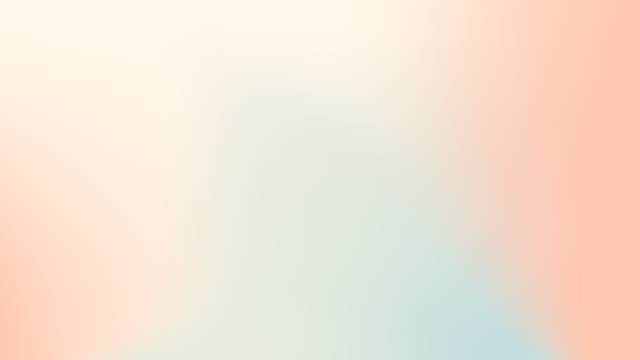
Reproduce this background procedurally as a Shadertoy shader.

```glsl
// Soft pastel mesh gradient: cream above, peach at both sides, sage and aqua below.
// Each colour is laid over the last through a curved smoothstep edge
// or a tilted gaussian glow, all placed in canvas units.

#define CREAM  vec3(1.000, 0.972, 0.920)
#define PEACH  vec3(1.000, 0.780, 0.685)
#define SAGE   vec3(0.908, 0.925, 0.873)
#define AQUA   vec3(0.770, 0.868, 0.868)
#define SILVER vec3(0.880, 0.885, 0.875)
#define BLUSH  vec3(1.000, 0.805, 0.785)
#define LEFT_FALLOFF 4.5
#define GRAIN 0.004

// Gaussian ellipse; size.x runs along the tilt, size.y across it
float glow(vec2 p, vec2 center, float tilt, vec2 size) {
    float c = cos(tilt), s = sin(tilt);
    vec2 d = p - center;
    vec2 q = vec2(c * d.x + s * d.y, c * d.y - s * d.x) / size;
    return exp(-dot(q, q));
}

vec2 hashGradient(vec2 cell) {
    float angle = 6.2832 * fract(sin(dot(cell, vec2(127.1, 311.7))) * 43758.5);
    return vec2(cos(angle), sin(angle));
}

float gradientNoise(vec2 p) {
    vec2 i = floor(p), f = fract(p);
    vec2 u = f * f * (3.0 - 2.0 * f);
    vec2 e = vec2(0.0, 1.0);
    float low = mix(dot(hashGradient(i), f),
                    dot(hashGradient(i + e.yx), f - e.yx), u.x);
    float high = mix(dot(hashGradient(i + e.xy), f - e.xy),
                     dot(hashGradient(i + e.yy), f - e.yy), u.x);
    return mix(low, high, u.y);
}

void mainImage(out vec4 fragColor, in vec2 fragCoord) {
    vec2 uv = fragCoord / iResolution.xy;
    vec2 p = fragCoord / iResolution.y;
    float drop = 1.0 - uv.y;

    // Warm light rising from the lower left corner
    float leftWarmth = smoothstep(0.0, 1.0, drop) * exp(-LEFT_FALLOFF * uv.x);
    vec3 color = mix(CREAM, PEACH, leftWarmth);

    // Sage field with a left edge that sweeps outward at the bottom
    float sweep = 0.16 * exp(-uv.y * 9.0);
    float sage = smoothstep(0.22 - sweep, 0.43 - sweep, uv.x);
    sage *= smoothstep(0.0, 0.55, drop);
    color = mix(color, SAGE, sage);

    // Diagonal silver fold and the aqua pool beneath it
    color = mix(color, SILVER, 0.3 * glow(p, vec2(1.00, 0.53), -0.57, vec2(0.42, 0.10)));
    color = mix(color, AQUA, glow(p, vec2(1.39, 0.0), -0.785, vec2(0.42, 0.35)));

    // Peach side: wide and soft above, tight at the bottom
    float edgeStart = 0.50 + 0.33 * pow(drop, 2.2);
    float edgeEnd = mix(0.93, 1.04, uv.y * uv.y);
    color = mix(color, PEACH, smoothstep(edgeStart, edgeEnd, uv.x));
    color = mix(color, BLUSH, 0.3 * glow(p, vec2(1.47, 0.46), -1.1, vec2(0.30, 0.10)));

    // Faint tonal variation
    color += GRAIN * gradientNoise(p * 6.0);
    fragColor = vec4(clamp(color, 0.0, 1.0), 1.0);
}
```
